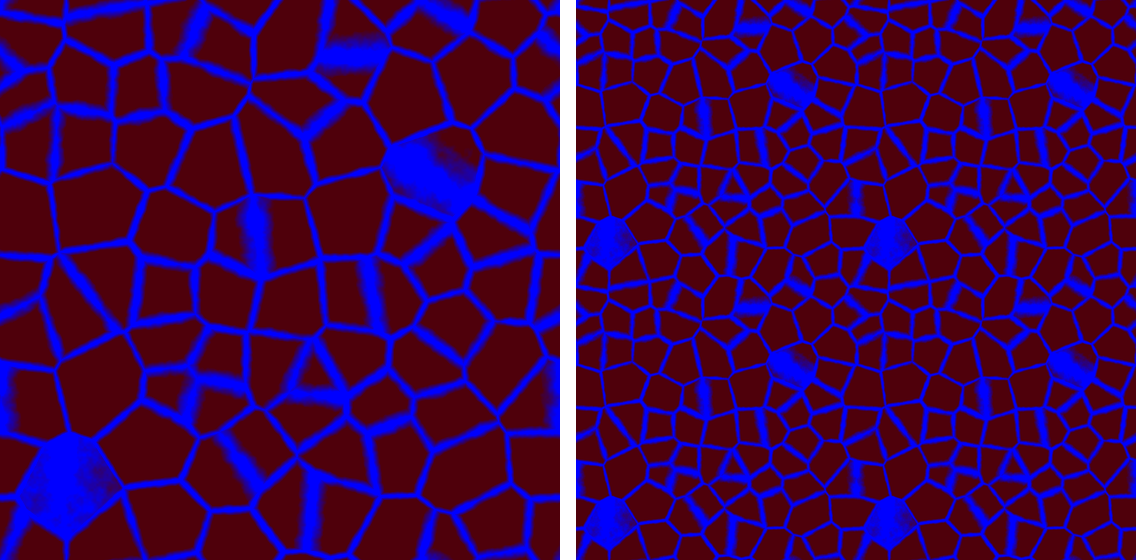
Left: one tile. Right: repeated 2 by 2.
Give the GLSL for this texture, as a Shadertoy shader.

```glsl
// Dark red cells parted by ragged blue veins, a seamless Voronoi tile.

// Two random values in 0..1 for an integer lattice point
vec2 hash2(ivec2 p, uint seed) {
    uint h = uint(p.x) * 1597334677u ^ uint(p.y) * 3812015801u ^ seed * 668265263u;
    h = (h ^ (h >> 15)) * 2246822519u;
    h = (h ^ (h >> 13)) * 3266489917u;
    h ^= h >> 16;
    return vec2(h & 65535u, h >> 16) / 65535.0;
}

ivec2 wrap(vec2 p, float period) {
    return ivec2(mod(p, period) + 0.5);
}

// Value noise that repeats after a whole number of lattice steps
float noise(vec2 uv, float period, uint seed) {
    vec2 p = uv * period;
    vec2 i = floor(p);
    vec2 f = p - i;
    f = f * f * (3.0 - 2.0 * f);
    float a = hash2(wrap(i, period), seed).x;
    float b = hash2(wrap(i + vec2(1, 0), period), seed).x;
    float c = hash2(wrap(i + vec2(0, 1), period), seed).x;
    float d = hash2(wrap(i + vec2(1, 1), period), seed).x;
    return mix(mix(a, b, f.x), mix(c, d, f.x), f.y);
}

// Layered noise, centred on zero
float fbm(vec2 uv) {
    float sum = 0.0;
    float amplitude = 0.5;
    float period = 28.0;
    for (uint octave = 0u; octave < 4u; octave++) {
        sum += amplitude * (noise(uv, period, octave + 11u) - 0.5);
        amplitude *= 0.62;
        period *= 2.0;
    }
    return sum;
}

// Gap between the squared distances to the two nearest seeds:
// close seeds give broad veins, distant seeds give thin ones
float cellGap(vec2 uv, float cells) {
    vec2 p = uv * cells;
    vec2 base = floor(p);
    float nearest = 1e3;
    float second = 1e3;
    for (int y = -2; y <= 2; y++) {
        for (int x = -2; x <= 2; x++) {
            vec2 cell = base + vec2(x, y);
            vec2 toSeed = cell + hash2(wrap(cell, cells), 3u) - p;
            float dist = dot(toSeed, toSeed);
            second = min(second, max(nearest, dist));
            nearest = min(nearest, dist);
        }
    }
    return second - nearest;
}

void mainImage(out vec4 fragColor, in vec2 fragCoord) {
    vec2 uv = fragCoord / iResolution.xy;

    // Roughen the gap so that broad veins get frayed rims
    float gap = cellGap(uv, 9.0) + 0.17 * fbm(uv);
    float vein = 1.0 - clamp((gap - 0.045) / 0.165, 0.0, 1.0);

    vec3 cellRed = vec3(0.31, 0.0, 0.045);
    vec3 veinBlue = vec3(0.0, 0.0, 1.0);
    fragColor = vec4(mix(cellRed, veinBlue, vein), 1.0);
}
```
